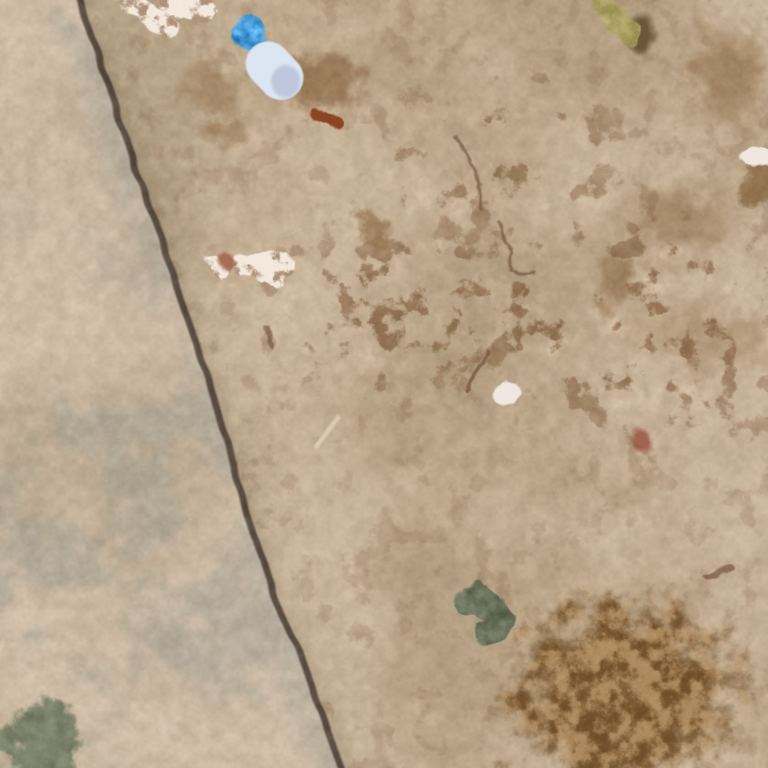
Reproduce this texture procedurally as a three.js fragment shader.

```glsl
// Sandy ground beside a pale concrete slab, parted by a dark curving joint.
// Layered value noise makes grain, damp stains and crumbs; distance
// functions place the bottle, scraps, leaves, twigs and cracks on top.
varying vec2 vUv;
vec3 col;

float hash(vec2 p) {
  vec3 q = fract(vec3(p.xyx) * 0.1031);
  q += dot(q, q.yzx + 33.33);
  return fract((q.x + q.y) * q.z);
}

float noise(vec2 p) {
  vec2 i = floor(p), f = fract(p);
  f = f * f * (3.0 - 2.0 * f);
  return mix(mix(hash(i), hash(i + vec2(1, 0)), f.x),
             mix(hash(i + vec2(0, 1)), hash(i + vec2(1, 1)), f.x), f.y);
}

float fbm(vec2 p) {
  float sum = 0.0, amp = 0.5;
  for (int i = 0; i < 5; i++) {
    sum += amp * noise(p);
    p = mat2(1.6, 1.2, -1.2, 1.6) * p + 7.3;
    amp *= 0.5;
  }
  return sum;
}

// Round-ended line from e.xy to e.zw with radius r
float line(vec2 p, vec4 e, float r) {
  vec2 d = e.zw - e.xy, q = p - e.xy;
  q -= d * clamp(dot(q, d) / dot(d, d), 0.0, 1.0);
  return 1.0 - smoothstep(r - 0.002, r + 0.002, length(q));
}

// Soft ellipse: centre e.xy, radii e.zw
float blob(vec2 p, vec4 e, float soft) {
  return 1.0 - smoothstep(1.0 - soft, 1.0 + soft, length((p - e.xy) / e.zw));
}

void tint(vec3 c, float m) { col = mix(col, c, m); }

void main() {
  vec2 p = vUv;
  vec2 wobble = vec2(fbm(p * 34.0), fbm(p * 34.0 + 50.0)) - 0.48;
  vec2 rough = p + wobble * 0.07, torn = p + wobble * 0.022;
  float broad = smoothstep(0.25, 0.68, fbm(p * 5.0 + 3.0));
  float grain = fbm(p * 75.0), g = grain - 0.48;

  // Sand, with crumbs gathered in disturbed zones
  col = mix(vec3(0.7, 0.615, 0.5), vec3(0.785, 0.705, 0.6), broad);
  tint(vec3(0.67, 0.59, 0.48), 0.6 * blob(rough, vec4(0.19, 0.87, 0.1, 0.2), 0.6));
  float zone = 0.22 + 0.6 * blob(rough, vec4(0.54, 0.6, 0.16, 0.09), 0.7)
    + 0.6 * blob(rough, vec4(0.85, 0.58, 0.17, 0.13), 0.7)
    + 0.5 * blob(rough, vec4(0.66, 0.8, 0.13, 0.08), 0.7);
  tint(vec3(0.53, 0.4, 0.28), zone * smoothstep(0.56, 0.7, fbm(p * 40.0 + 9.0)));
  col += 0.06 * zone * smoothstep(0.55, 0.75, fbm(p * 40.0 + 31.0));

  // Damp stains and the mud patch
  float damp = 0.75 * blob(rough, vec4(0.425, 0.89, 0.047, 0.038), 0.4);
  damp = max(damp, 0.45 * blob(rough, vec4(0.28, 0.89, 0.035, 0.03), 0.5));
  damp = max(damp, 0.5 * blob(rough, vec4(0.293, 0.833, 0.028, 0.022), 0.5));
  damp = max(damp, 0.6 * blob(rough, vec4(0.95, 0.9, 0.05, 0.065), 0.5));
  damp = max(damp, 0.5 * blob(rough, vec4(0.885, 0.71, 0.065, 0.045), 0.5));
  damp = max(damp, 0.85 * blob(rough, vec4(0.99, 0.765, 0.028, 0.022), 0.3));
  damp = max(damp, 0.65 * blob(rough, vec4(0.795, 0.63, 0.023, 0.032), 0.5));
  damp = max(damp, 0.7 * blob(rough, vec4(0.482, 0.703, 0.02, 0.022), 0.5));
  damp = max(damp, 0.4 * blob(rough, vec4(0.92, 0.56, 0.08, 0.04), 0.6));
  tint(vec3(0.56, 0.43, 0.29), damp);
  tint(mix(vec3(0.45, 0.32, 0.17), vec3(0.65, 0.51, 0.34), smoothstep(0.28, 0.65, grain)),
    0.95 * blob(rough + wobble * 0.06, vec4(0.81, 0.09, 0.135, 0.12), 0.3));

  // Concrete slab with blue-grey wear near the joint
  float joint = p.x - 0.447 + 0.345 * p.y + 0.012 * exp(-51.0 * (p.y - 0.27) * (p.y - 0.27));
  joint += (noise(vec2(p.y * 45.0, 2.0)) - 0.5) * 0.006;
  vec3 slab = mix(vec3(0.75, 0.675, 0.58), vec3(0.805, 0.735, 0.65), broad);
  float wear = smoothstep(0.46, 0.66, fbm(p * 11.0 + 20.0)) * (1.0 - smoothstep(0.4, 0.9, p.y));
  wear = max(wear, smoothstep(-0.07, 0.0, joint) * smoothstep(0.4, 0.6, fbm(p * 9.0)));
  slab = mix(slab, vec3(0.63, 0.62, 0.57), wear * 0.55);
  col *= 1.0 - 0.13 * exp(-60.0 * max(joint, 0.0));
  tint(slab, 1.0 - smoothstep(-0.002, 0.002, joint));
  tint(vec3(0.29, 0.24, 0.2), 0.85 - 0.85 * smoothstep(0.002, 0.007, abs(joint)));
  col += g * 0.11 + (noise(p * 210.0) - 0.5) * 0.025;

  // Cracks and twigs
  float crack = line(torn, vec4(0.598, 0.82, 0.63, 0.73), 0.002);
  crack = max(crack, line(torn, vec4(0.655, 0.71, 0.668, 0.65), 0.002));
  crack = max(crack, line(torn, vec4(0.668, 0.65, 0.7, 0.642), 0.002));
  crack = max(crack, line(torn, vec4(0.637, 0.54, 0.61, 0.49), 0.003));
  crack = max(crack, line(torn, vec4(0.345, 0.575, 0.355, 0.545), 0.003));
  crack = max(crack, line(torn, vec4(0.92, 0.245, 0.95, 0.26), 0.004));
  tint(vec3(0.43, 0.31, 0.22), crack * 0.65);
  tint(vec3(0.86, 0.79, 0.69), line(p, vec4(0.412, 0.419, 0.44, 0.456), 0.003));

  // Leaves
  float curl = max(line(torn, vec4(0.605, 0.215, 0.63, 0.222), 0.014),
    line(torn, vec4(0.63, 0.222, 0.651, 0.193), 0.019));
  curl = max(curl, line(torn, vec4(0.651, 0.187, 0.63, 0.177), 0.016));
  tint(vec3(0.41, 0.44, 0.35) + g * 0.3, curl);
  tint(vec3(0.45, 0.48, 0.39) + g * 0.2, 0.9 * blob(rough, vec4(0.06, 0.035, 0.05, 0.052), 0.15));
  tint(vec3(0.35, 0.27, 0.17), 0.8 * blob(torn, vec4(0.838, 0.955, 0.018, 0.022), 0.4));
  tint(vec3(0.66, 0.61, 0.38) + g * 0.3, line(torn, vec4(0.785, 0.995, 0.823, 0.958), 0.014));
  tint(vec3(0.55, 0.27, 0.13), line(torn, vec4(0.41, 0.849, 0.437, 0.838), 0.007));
  tint(vec3(0.58, 0.32, 0.25), 0.8 * blob(torn, vec4(0.837, 0.427, 0.013, 0.015), 0.4));

  // Torn paper scraps and white chips
  float scrap = max(line(torn, vec4(0.165, 1.0, 0.215, 0.965), 0.016),
    line(torn, vec4(0.225, 0.995, 0.265, 0.99), 0.016));
  scrap = max(scrap, line(torn, vec4(0.315, 0.657, 0.37, 0.655), 0.014));
  scrap = max(scrap, line(torn, vec4(0.345, 0.645, 0.361, 0.633), 0.012));
  scrap = max(scrap, line(torn, vec4(0.271, 0.662, 0.283, 0.648), 0.009));
  tint(mix(vec3(0.68, 0.57, 0.47), vec3(0.95, 0.91, 0.86), smoothstep(0.32, 0.55, grain)), scrap);
  tint(vec3(0.62, 0.36, 0.28), 0.8 * blob(torn, vec4(0.291, 0.661, 0.012, 0.01), 0.4));
  tint(vec3(0.94, 0.91, 0.88), max(blob(torn, vec4(0.659, 0.485, 0.019, 0.016), 0.15),
    blob(torn, vec4(0.984, 0.795, 0.02, 0.012), 0.15)));

  // Bottle: blue cap, pale body, shaded base
  tint(vec3(0.24, 0.57, 0.8) + g * 0.6, blob(torn, vec4(0.323, 0.954, 0.025, 0.024), 0.1));
  tint(vec3(0.86, 0.9, 0.95), line(p, vec4(0.349, 0.917, 0.366, 0.899), 0.029));
  tint(vec3(0.73, 0.76, 0.85), 0.85 * blob(p, vec4(0.372, 0.894, 0.019, 0.021), 0.2));

  gl_FragColor = vec4(col, 1.0);
}
```
